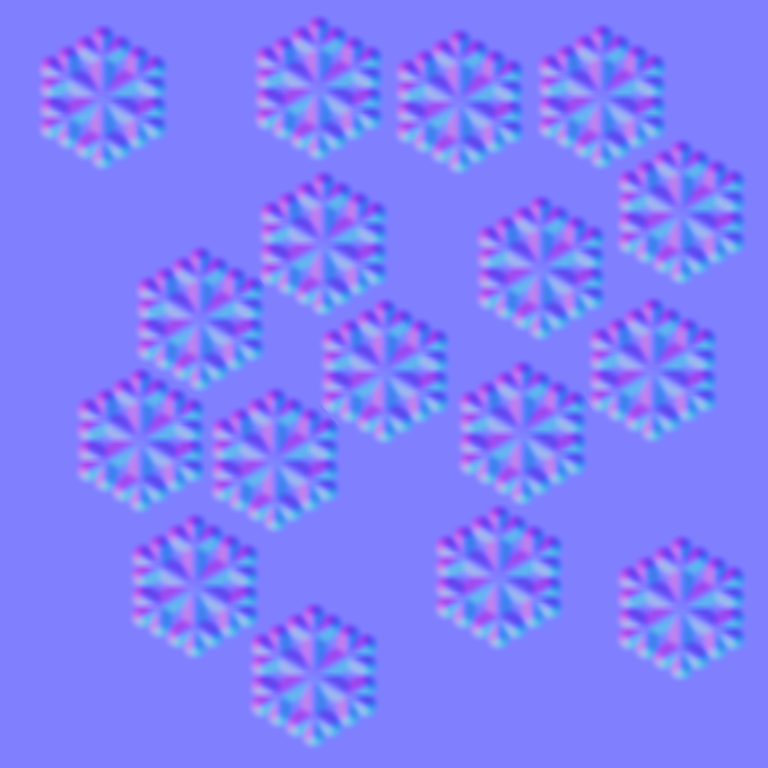
A WebGL 2 fragment shader for this texture map:

```glsl
#version 300 es
precision highp float;

// Tangent-space normal map of engraved snowflakes scattered on a flat sheet.
// Flakes are placed by dart throwing; each one is a folded six-arm distance
// field turned into grooves, and a Sobel filter turns depth into normals.

uniform vec2 u_resolution;
out vec4 fragColor;

// Scatter
const int FLAKE_COUNT = 17;
const int MAX_DARTS = 400;
const float MIN_SPACING = 0.176;
const vec2 AREA_MIN = vec2(0.10, 0.11);
const vec2 AREA_MAX = vec2(0.89, 0.92);
const float SEED = 3.0;

// Flake shape, in units of the flake radius
const float FLAKE_RADIUS = 0.090;
const float ARM_LENGTH = 0.87;
const vec2 BRANCH = vec2(0.58, 0.28);        // start on the arm, length
const float GROOVE_AT_CENTRE = 0.26;
const float GROOVE_AT_RIM = 0.165;
const float GROOVE_DEPTH = 0.092;
const float SOFTNESS = 0.06;

const float SECTOR = 1.0471976;              // sixty degrees
const vec2 BRANCH_DIR = vec2(0.866, 0.5);

float hash(vec2 p) {
    return fract(sin(dot(p, vec2(127.1, 311.7))) * 43758.5453);
}

// Offset from p to the closest accepted flake centre
vec2 nearestFlake(vec2 p) {
    vec2 centres[FLAKE_COUNT];
    int placed = 0;
    vec2 best = vec2(9.0);
    for (int i = 0; i < MAX_DARTS; i++) {
        vec2 key = vec2(float(i), SEED);
        vec2 dart = mix(AREA_MIN, AREA_MAX, vec2(hash(key), hash(key + 17.3)));
        bool isFree = true;
        for (int j = 0; j < placed; j++) {
            if (distance(dart, centres[j]) < MIN_SPACING) {
                isFree = false;
                break;
            }
        }
        if (!isFree) continue;
        centres[placed] = dart;
        placed++;
        vec2 offset = p - dart;
        if (dot(offset, offset) < dot(best, best)) best = offset;
        if (placed == FLAKE_COUNT) break;
    }
    return best;
}

// Distance to a segment given by start, unit direction and length
float segmentDistance(vec2 p, vec2 start, vec2 dir, float len) {
    vec2 q = p - start;
    return length(q - dir * clamp(dot(q, dir), 0.0, len));
}

// Depth of the engraved flake, with one arm pointing straight up
float flakeDepth(vec2 p) {
    float r = length(p);
    if (r < 1e-4) return GROOVE_DEPTH;
    float angle = atan(p.x, p.y);
    angle = abs(mod(angle + 0.5 * SECTOR, SECTOR) - 0.5 * SECTOR);
    vec2 q = r * vec2(sin(angle), cos(angle));

    float arm = segmentDistance(q, vec2(0.0), vec2(0.0, 1.0), ARM_LENGTH);
    float branch = segmentDistance(q, vec2(0.0, BRANCH.x), BRANCH_DIR, BRANCH.y);

    float groove = mix(GROOVE_AT_CENTRE, GROOVE_AT_RIM, min(r, 1.0));
    return GROOVE_DEPTH * (1.0 - smoothstep(0.0, groove, min(arm, branch)));
}

// Sobel gradient: smooths while it differentiates
vec2 depthGradient(vec2 p) {
    vec2 sum = vec2(0.0);
    for (int y = -1; y <= 1; y++) {
        for (int x = -1; x <= 1; x++) {
            vec2 tap = vec2(float(x), float(y));
            sum += tap * (2.0 - abs(tap.yx)) * flakeDepth(p + tap * SOFTNESS);
        }
    }
    return sum / (8.0 * SOFTNESS);
}

void main() {
    vec2 p = gl_FragCoord.xy / u_resolution;
    vec2 q = nearestFlake(p) / FLAKE_RADIUS;

    vec2 slope = vec2(0.0);
    if (length(q) < 1.3) slope = depthGradient(q);

    vec3 normal = normalize(vec3(slope, 1.0));
    fragColor = vec4(normal * 0.5 + 0.5, 1.0);
}
```
